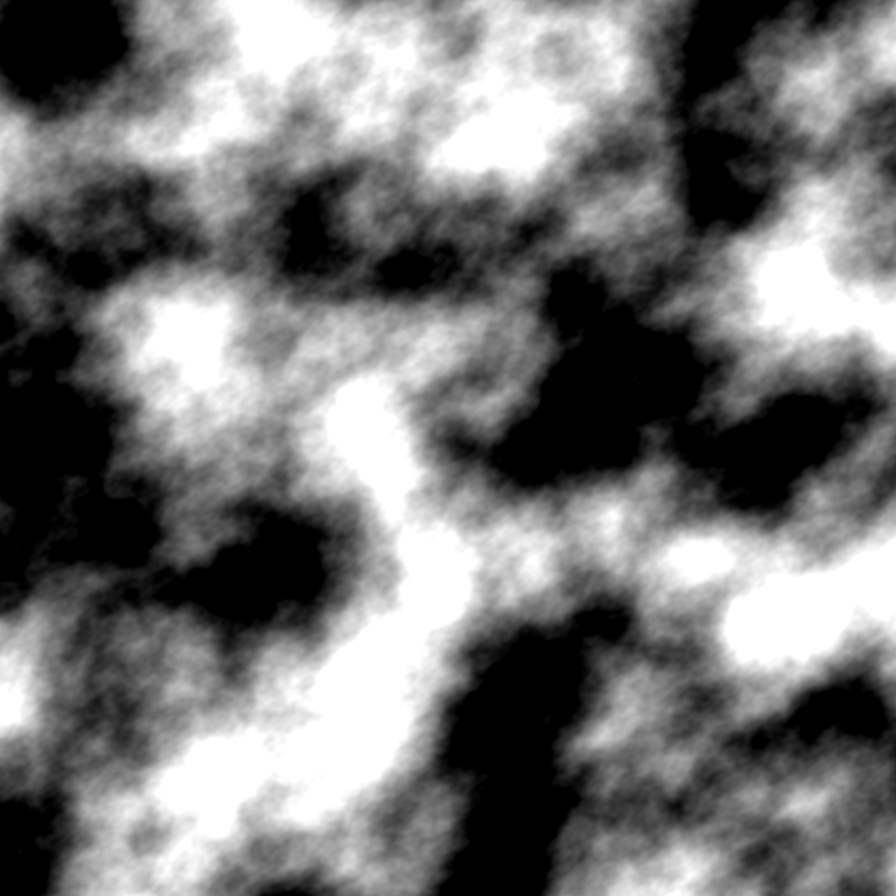
Write a three.js fragment shader that draws this texture.

```glsl
// Soft black and white clouds with strong contrast, drawn out up to the right.
// Six octaves of gradient noise, each turned and doubled in frequency,
// are summed, then stretched so that the darks and lights clip.

varying vec2 vUv;

// Unit gradient with a random direction for each lattice point.
vec2 latticeGradient(vec2 cell) {
  vec3 p = fract(cell.xyx * vec3(0.1031, 0.1030, 0.0973));
  p += dot(p, p.yzx + 33.33);
  float angle = 6.28319 * fract((p.x + p.y) * p.z);
  return vec2(cos(angle), sin(angle));
}

float cornerInfluence(vec2 cell, vec2 local, vec2 corner) {
  return dot(latticeGradient(cell + corner), local - corner);
}

// Gradient noise centred on zero, with a quintic blend.
float gradientNoise(vec2 p) {
  vec2 cell = floor(p);
  vec2 local = fract(p);
  vec2 blend = local * local * local * (local * (local * 6.0 - 15.0) + 10.0);
  float bottom = mix(cornerInfluence(cell, local, vec2(0.0, 0.0)),
                     cornerInfluence(cell, local, vec2(1.0, 0.0)), blend.x);
  float top = mix(cornerInfluence(cell, local, vec2(0.0, 1.0)),
                  cornerInfluence(cell, local, vec2(1.0, 1.0)), blend.x);
  return mix(bottom, top, blend.y);
}

// Layered noise: billows first, fine wisps last.
float clouds(vec2 p) {
  mat2 turnAndDouble = mat2(1.6, 1.2, -1.2, 1.6);
  float sum = 0.0;
  float amplitude = 1.0;
  for (int octave = 0; octave < 6; octave++) {
    sum += amplitude * gradientNoise(p);
    p = turnAndDouble * p + vec2(17.3, 41.7);
    amplitude *= 0.52;
  }
  return sum;
}

void main() {
  // Lower frequency along the rising diagonal than across it.
  vec2 along = normalize(vec2(0.82, 0.57));
  vec2 across = vec2(-along.y, along.x);
  vec2 drawnOut = vec2(3.5 * dot(vUv, along), 4.5 * dot(vUv, across));
  float density = clouds(drawnOut + vec2(23.4, 11.8));

  // Contrast stretch around a slightly dark middle grey.
  float grey = clamp(0.44 + 1.53 * density, 0.0, 1.0);
  gl_FragColor = vec4(vec3(grey), 1.0);
}
```
